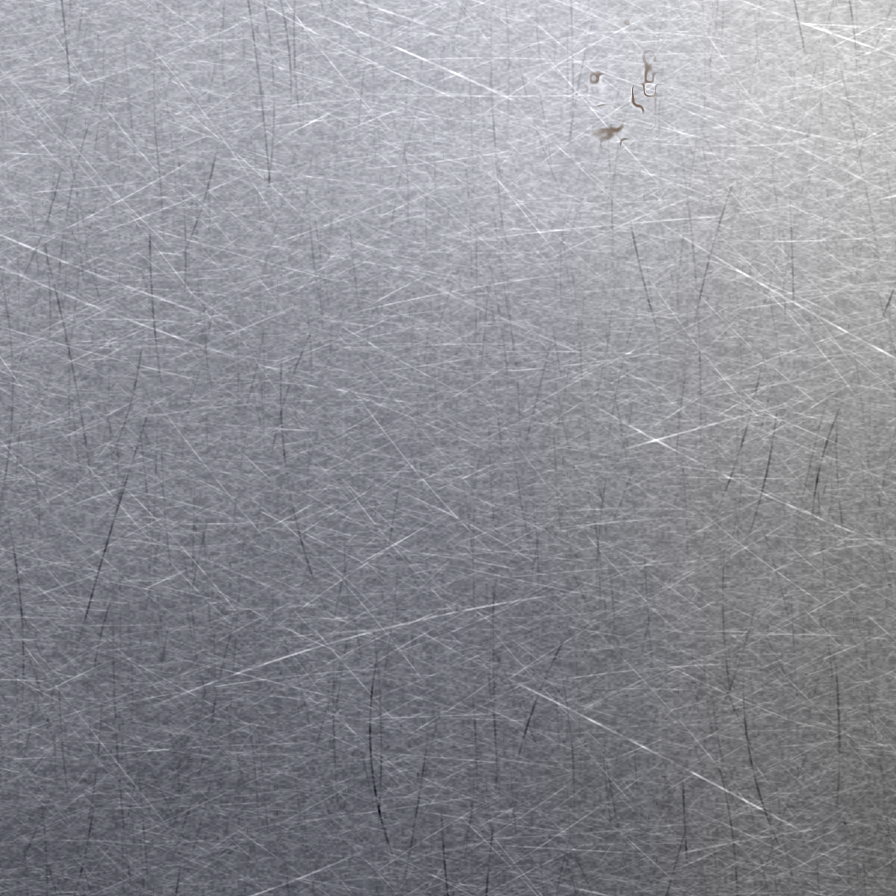
Reproduce this texture procedurally as a three.js fragment shader.

```glsl
varying vec2 vUv;

const vec3 COOL_TINT = vec3(-0.016, -0.010, 0.024);
const vec3 WARM_TINT = vec3(0.004, 0.001, 0.004);
const vec3 RUST = vec3(0.40, 0.32, 0.26);
const vec2 RUST_CENTER = vec2(0.695, 0.900);
const vec2 RUST_SIZE = vec2(0.050, 0.095);
const vec2 GLOW_CENTER = vec2(0.70, 1.06);
const float SHADE_BOTTOM = 0.345;
const float SHADE_MIDDLE = 0.475;
const float SHADE_TOP = 0.665;
const float GLOW = 0.13;
const float GRAIN = 0.11;
const float HAIR_LIGHT = 0.055;
const float FINE_LIGHT = 0.135;
const float BOLD_LIGHT = 0.30;
const float FINE_DARK = 0.06;
const float BOLD_DARK = 0.19;
const int MAX_LAYERS = 48;

float hash(vec2 p) {
  vec3 q = fract(vec3(p.xyx) * 0.1031);
  q += dot(q, q.yzx + 33.33);
  return fract((q.x + q.y) * q.z);
}

float noise(vec2 p) {
  vec2 i = floor(p);
  vec2 f = fract(p);
  f = f * f * (3.0 - 2.0 * f);
  float low = mix(hash(i), hash(i + vec2(1.0, 0.0)), f.x);
  float high = mix(hash(i + vec2(0.0, 1.0)), hash(i + 1.0), f.x);
  return mix(low, high, f.y);
}

float fbm(vec2 p) {
  float sum = 0.0;
  float gain = 0.5;
  for (int i = 0; i < 4; i++) {
    sum += gain * noise(p);
    p = p * 2.03 + 17.0;
    gain *= 0.5;
  }
  return sum;
}

// One bent, tapered line inside each staggered cell; cell = (length, spacing)
float scratchLayer(vec2 p, vec2 cell, float density, float width, float seed) {
  float row = floor(p.y / cell.y);
  float x = p.x / cell.x + hash(vec2(row + 71.0, seed));
  vec2 id = vec2(floor(x) + seed * 7.0, row + seed * 13.0) + 200.0;
  if (hash(id) > density) return 0.0;

  float along = fract(x) - 0.5;
  float bend = (hash(id + 31.0) - 0.5) * (4.0 * along * along - 0.5) * 0.4;
  float slope = (hash(id + 53.0) - 0.5) * along * 0.4;
  float center = 0.5 + (hash(id + 11.0) - 0.5) * 0.5 + bend + slope;
  float dist = abs(fract(p.y / cell.y) - center) * cell.y;
  if (dist > width) return 0.0;

  float reach = abs(along) / (0.5 * mix(0.35, 1.0, hash(id + 83.0)));
  float taper = 1.0 - smoothstep(0.45, 1.0, reach);
  float wear = 0.2 + 1.2 * noise(vec2(p.x * 90.0, id.y));
  float strength = hash(id + 97.0);
  return (1.0 - smoothstep(0.0, width, dist)) * taper * wear * mix(0.2, 1.0, strength * strength);
}

// Layers turned at random about a main angle
float scratches(vec2 uv, int count, float angle, float spread, vec2 cell, float density, float width, float seed) {
  float sum = 0.0;
  for (int i = 0; i < MAX_LAYERS; i++) {
    if (i >= count) break;
    float k = seed + float(i);
    float turn = hash(vec2(k, 3.0)) + hash(vec2(k, 9.0)) - 1.0;
    float a = angle + spread * turn;
    vec2 axis = vec2(cos(a), sin(a));
    vec2 p = vec2(dot(uv, axis), dot(uv, vec2(-axis.y, axis.x)));
    p += vec2(hash(vec2(k, 21.0)), hash(vec2(k, 37.0))) * 3.0;
    sum += scratchLayer(p, cell * mix(0.7, 1.4, hash(vec2(k, 45.0))), density, width, k);
  }
  return sum;
}

void main() {
  vec2 uv = vUv;

  // Broad light falling from the top
  float shade = mix(SHADE_BOTTOM, SHADE_MIDDLE, smoothstep(-0.1, 0.6, uv.y));
  shade += (SHADE_TOP - SHADE_MIDDLE) * smoothstep(0.35, 1.05, uv.y);
  shade += GLOW * exp(-6.0 * dot(uv - GLOW_CENTER, uv - GLOW_CENTER));
  shade += 0.035 * smoothstep(0.4, 1.0, uv.x) + 0.07 * (fbm(uv * 5.0) - 0.47);

  // Fine mottled grain and pits
  float grain = noise(uv * vec2(300.0, 400.0)) + 0.5 * noise(uv * vec2(110.0, 190.0) + 40.0) - 0.75;
  shade += GRAIN * grain;
  shade -= 0.06 * smoothstep(0.90, 0.98, noise(uv * 210.0 + 9.0));

  // Light scratches, from hairs to long gouges
  shade += HAIR_LIGHT * scratches(uv, 48, 0.0, 1.0, vec2(0.16, 0.022), 0.8, 0.0017, 10.0);
  shade += FINE_LIGHT * scratches(uv, 12, -0.55, 0.45, vec2(0.34, 0.07), 0.65, 0.0018, 80.0);
  shade += FINE_LIGHT * scratches(uv, 12, 0.25, 0.45, vec2(0.34, 0.07), 0.65, 0.0018, 110.0);
  shade += BOLD_LIGHT * scratches(uv, 4, -0.35, 0.35, vec2(0.85, 0.30), 0.6, 0.0023, 140.0);
  shade += BOLD_LIGHT * scratches(uv, 3, 0.20, 0.15, vec2(0.80, 0.30), 0.5, 0.0022, 160.0);

  // Dark scratches, mostly upright
  shade -= FINE_DARK * scratches(uv, 14, 1.5, 0.6, vec2(0.22, 0.05), 0.6, 0.0021, 180.0);
  shade -= BOLD_DARK * scratches(uv, 8, 1.55, 0.45, vec2(0.32, 0.15), 0.5, 0.0023, 210.0);

  // Cool sheen at the left and center, neutral at the right
  float cool = 1.0 - smoothstep(0.45, 1.0, uv.x + 0.25 * (fbm(uv * 3.0 + 8.0) - 0.47));
  vec3 color = vec3(shade) + mix(WARM_TINT, COOL_TINT, cool);

  // Small patch of curling rust
  float patchDist = length((uv - RUST_CENTER) / RUST_SIZE);
  float patchMask = (1.0 - smoothstep(0.4, 1.0, patchDist)) * smoothstep(0.35, 0.55, noise(uv * 45.0 + 5.0));
  float curl = noise(uv * 80.0) - 0.5;
  color += 0.12 * patchMask * (1.0 - smoothstep(0.0, 0.09, abs(curl - 0.14)));
  color = mix(color, RUST, 0.8 * patchMask * (1.0 - smoothstep(0.02, 0.10, abs(curl))));

  gl_FragColor = vec4(clamp(color, 0.0, 1.0), 1.0);
}
```
